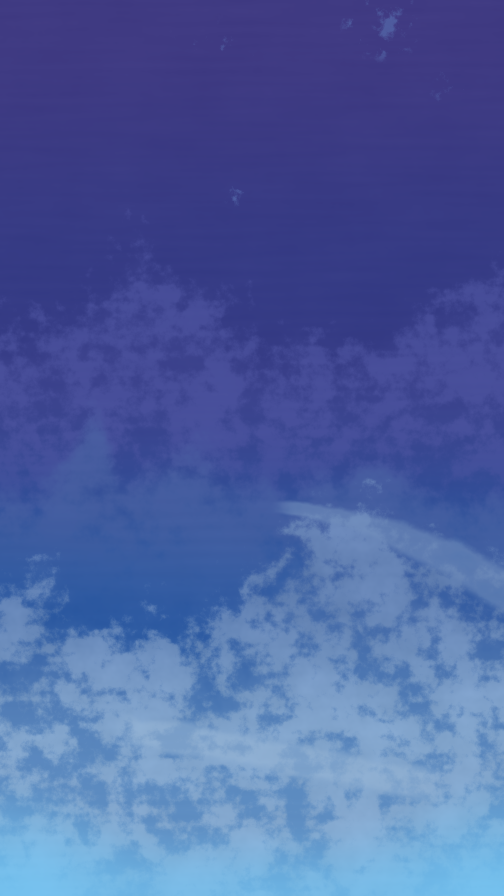
Give the GLSL for this background, as a WebGL 2 fragment shader.

```glsl
#version 300 es
precision highp float;
// Weathered paint backdrop: indigo sky sinking through violet mist into pale blue foam.

uniform vec2 u_resolution;
out vec4 outColor;

const vec3 INDIGO = vec3(0.248, 0.228, 0.510);
const vec3 NAVY = vec3(0.208, 0.232, 0.520);
const vec3 COBALT = vec3(0.165, 0.345, 0.630);
const vec3 AZURE = vec3(0.270, 0.490, 0.735);
const vec3 VIOLET_MIST = vec3(0.285, 0.310, 0.610);
const vec3 SLATE_MIST = vec3(0.285, 0.385, 0.635);
const vec3 FOAM_HIGH = vec3(0.420, 0.535, 0.715);
const vec3 FOAM_LOW = vec3(0.555, 0.680, 0.815);
const vec3 STROKE = vec3(0.590, 0.710, 0.835);
const vec3 GLOW = vec3(0.450, 0.765, 0.945);

const float CLOUD_SCALE = 11.0;
const float GRAIN_SCALE = 38.0;
const vec2 RAKE_SCALE = vec2(9.0, 130.0);
const float EDGE_SLOPE = 9.0;

vec2 hashGradient(vec2 cell) {
  vec3 h = fract(cell.xyx * vec3(0.1031, 0.1030, 0.0973));
  h += dot(h, h.yzx + 33.33);
  float angle = 6.2832 * fract((h.x + h.y) * h.z);
  return vec2(cos(angle), sin(angle));
}

float gradientNoise(vec2 p) {
  vec2 i = floor(p), f = fract(p);
  vec2 u = f * f * f * (f * (f * 6.0 - 15.0) + 10.0);
  vec2 e = vec2(1.0, 0.0);
  float low = mix(dot(hashGradient(i), f), dot(hashGradient(i + e), f - e), u.x);
  float high = mix(dot(hashGradient(i + e.yx), f - e.yx), dot(hashGradient(i + 1.0), f - 1.0), u.x);
  return mix(low, high, u.y);
}

float fbm(vec2 p) {
  float sum = 0.0, amplitude = 1.0;
  for (int i = 0; i < 5; i++) {
    sum += amplitude * gradientNoise(p);
    p = mat2(1.6, 1.2, -1.2, 1.6) * p + 17.3;
    amplitude *= 0.62;
  }
  return sum;
}

float bump(float x, float center, float width) {
  float d = (x - center) / width;
  return exp(-d * d);
}

// Paint coverage below an edge; density limits how solid the inside gets.
float coverage(float depth, float density, float texture_) {
  return smoothstep(-0.12, 0.34, min(depth * EDGE_SLOPE, density) + texture_);
}

// Tapered horizontal brush mark around a center line.
float brush(vec2 uv, float centerY, float halfWidth, float startX, float endX, float wear) {
  float body = 1.0 - smoothstep(0.6, 1.2, abs(uv.y - centerY) / halfWidth + wear);
  return body * smoothstep(startX, startX + 0.06, uv.x) * (1.0 - smoothstep(endX - 0.08, endX, uv.x));
}

void main() {
  vec2 uv = gl_FragCoord.xy / u_resolution;
  vec2 p = gl_FragCoord.xy / u_resolution.y;
  float x = uv.x, y = uv.y;

  float cloud = fbm(p * CLOUD_SCALE);
  float grain = fbm(p * GRAIN_SCALE + 40.0);
  float rake = gradientNoise(p * RAKE_SCALE);
  float rough = 0.45 * cloud + 0.45 * grain + 0.12 * rake;

  // Vertical base gradient
  vec3 color = mix(NAVY, INDIGO, smoothstep(0.66, 0.98, y));
  color = mix(COBALT, color, smoothstep(0.34, 0.60, y));
  color = mix(AZURE, color, smoothstep(0.06, 0.32, y));

  // Violet mist with a high left shoulder and a rising right side
  float violetEdge = 0.615 + 0.085 * bump(x, 0.29, 0.15) + 0.025 * bump(x, 0.0, 0.12)
                   + 0.075 * smoothstep(0.68, 1.0, x);
  float violet = coverage(violetEdge - y, 0.16, rough) * smoothstep(0.36, 0.53, y);
  float violetWash = smoothstep(-0.02, 0.07, violetEdge - y + 0.03 * cloud) * smoothstep(0.36, 0.55, y);
  color = mix(color, VIOLET_MIST, 0.35 * violetWash);
  color = mix(color, VIOLET_MIST + 0.025, 0.60 * violet);

  // Slate mist with one narrow peak, dissolving downwards
  float slateEdge = 0.445 + 0.085 * bump(x, 0.18, 0.05) + 0.05 * bump(x, 0.36, 0.12)
                  + 0.035 * bump(x, 0.74, 0.16);
  float slate = coverage(slateEdge - y, 0.34, 0.30 * cloud + 0.16 * grain);
  color = mix(color, SLATE_MIST, 0.68 * slate * smoothstep(0.29, 0.45, y + 0.06 * x));

  // Foam: a soft wash beneath broken, grainy paint
  float foamEdge = 0.285 + 0.055 * bump(x, 0.07, 0.11) + 0.025 * bump(x, 0.40, 0.10)
                 + 0.125 * smoothstep(0.42, 0.60, x) - 0.055 * smoothstep(0.72, 1.0, x);
  float depth = foamEdge - y;
  vec3 foamColor = mix(FOAM_LOW, FOAM_HIGH, smoothstep(0.16, 0.36, y));
  float thin = 0.20 * bump(x, 0.05, 0.22) * bump(y, 0.14, 0.10)
             + 0.14 * bump(x, 0.42, 0.20) * bump(y, 0.09, 0.05)
             + 0.10 * bump(x, 0.95, 0.15) * bump(y, 0.28, 0.07);
  float wash = smoothstep(-0.03, 0.10, depth + 0.05 * cloud);
  float foam = coverage(depth, 0.24 - thin, rough);
  color = mix(color, foamColor, 0.36 * wash);
  color = mix(color, foamColor + 0.05 * cloud, 0.76 * foam);

  // Two long pale brush marks
  float t = clamp((x - 0.56) / 0.44, 0.0, 1.0);
  float wear = 0.22 * grain + 0.35 * cloud;
  float upper = brush(uv, 0.434 - 0.03 * t - 0.06 * t * t, mix(0.007, 0.026, t), 0.53, 1.2, wear);
  float lower = brush(uv, 0.187 - 0.105 * (x - 0.25), 0.018, 0.22, 0.90, wear);
  color = mix(color, FOAM_HIGH + 0.015, 0.62 * upper);
  color = mix(color, STROKE, 0.55 * lower);

  // Cyan light along the bottom, strongest in the corners
  float corner = smoothstep(0.15, 0.5, abs(x - 0.5));
  float glow = 1.0 - smoothstep(0.0, 0.09 + 0.06 * corner, y);
  color = mix(color, GLOW, (0.68 + 0.22 * corner) * glow);

  // Sparse flecks in the sky
  float fleckZone = 0.55 * bump(x, 0.76, 0.07) * bump(y, 0.975, 0.035)
                  + 0.32 * bump(x, 0.42, 0.10) * bump(y, 0.95, 0.025)
                  + 0.32 * bump(x, 0.90, 0.05) * bump(y, 0.90, 0.025)
                  + 0.40 * bump(x, 0.47, 0.03) * bump(y, 0.785, 0.015)
                  + 0.40 * bump(x, 0.53, 0.02) * bump(y, 0.655, 0.012);
  float fleck = smoothstep(0.42, 0.85, fleckZone + 0.75 * grain);
  color = mix(color, SLATE_MIST + 0.06, 0.6 * fleck * smoothstep(0.03, 0.25, fleckZone));

  // Faint raked canvas tone
  color += 0.008 * rake + 0.006 * cloud;
  outColor = vec4(clamp(color, 0.0, 1.0), 1.0);
}
```
